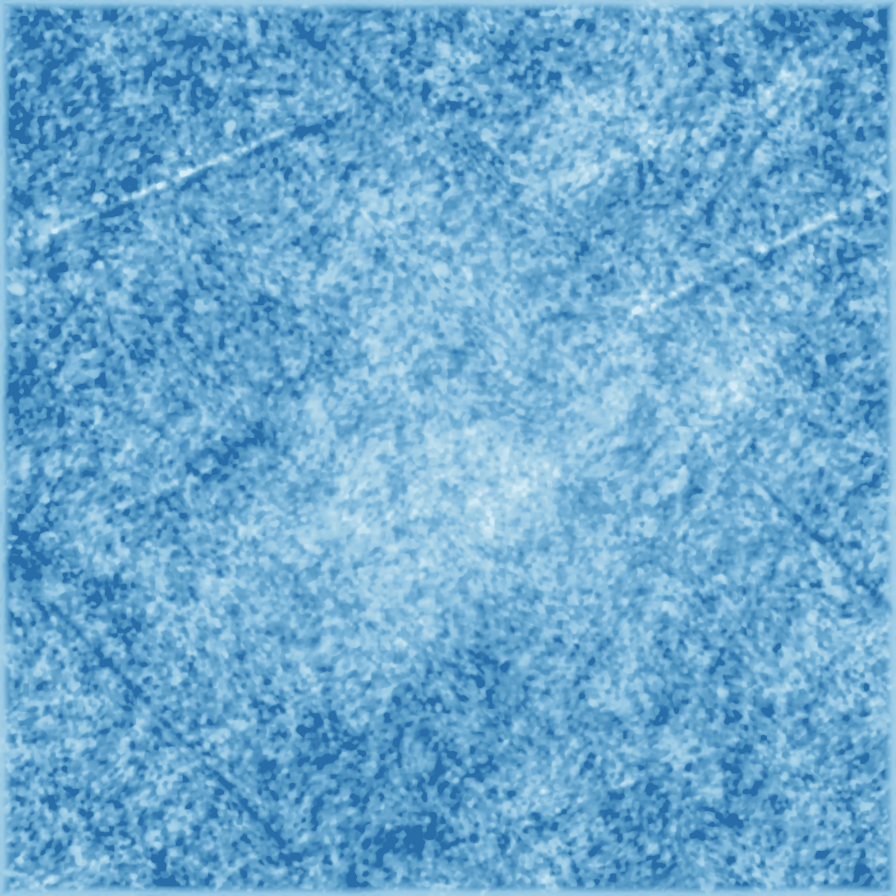
Reproduce this texture procedurally as a Shadertoy shader.

```glsl
// Scratched blue ice: cloudy depth, crystalline grain, skate marks and a frosted rim.

const float GOLDEN = 2.39996;

vec3 hash3(vec2 p) {
    vec3 q = fract(p.xyx * vec3(0.1031, 0.1030, 0.0973));
    q += dot(q, q.yxz + 33.33);
    return fract((q.xxy + q.yzz) * q.zyx);
}

vec2 rotate(vec2 p, float angle) {
    float c = cos(angle), s = sin(angle);
    return vec2(c * p.x + s * p.y, c * p.y - s * p.x);
}

// Smooth cellular noise in -1..1: every jittered cell blends its own value.
float cells(vec2 p) {
    vec2 base = floor(p), local = p - base;
    float total = 0.0, weights = 0.0;
    for (int y = -1; y <= 1; y++)
    for (int x = -1; x <= 1; x++) {
        vec2 cell = vec2(x, y);
        vec3 seed = hash3(base + cell + 71.0);
        vec2 d = cell + 0.1 + 0.8 * seed.xy - local;
        float w = exp(-4.5 * dot(d, d));
        total += w * (2.0 * seed.z - 1.0);
        weights += w;
    }
    return total / weights;
}

// Layered sines bend the cells so that they lose their regular outline.
vec2 warp(vec2 p, float amount) {
    return p + amount * (sin(p.yx * vec2(17.0, 21.0) + 1.3)
                       + 0.5 * sin(p.yx * vec2(43.0, 37.0) + p * 29.0));
}

// Tapered straight mark with a soft profile.
float scratch(vec2 p, vec2 centre, float angle, float halfLength, float width) {
    vec2 q = rotate(p - centre, angle);
    float taper = 1.0 - smoothstep(0.65 * halfLength, halfLength, abs(q.x));
    return taper * exp(-q.y * q.y / (width * width));
}

vec2 ring(float angle, float radius) {
    return 0.5 + radius * vec2(cos(angle), sin(angle));
}

float clouds(vec2 p) {
    vec2 q = warp(p, 0.018);
    float body = 0.7 * cells(q * 3.5) + 0.65 * cells(q * 8.0 + 5.0)
               + 0.55 * cells(q * 19.0 + 9.0) + 0.42 * cells(q * 36.0);
    float steep = cells(rotate(q, 0.95) * vec2(4.0, 20.0) + 3.0);
    float shallow = cells(rotate(q, 0.42) * vec2(4.0, 17.0) + 13.0);
    return body + 0.6 * steep + 0.45 * shallow;
}

float grain(vec2 p) {
    vec2 q = warp(p, 0.004);
    return 0.6 * cells(q * 64.0) + 1.2 * cells(q * 115.0 + 7.0)
         + 1.3 * cells(q * 185.0 + 19.0);
}

float marks(vec2 p, float roughness) {
    float tone = 0.0;
    // Deep dark cuts around the middle
    for (int i = 0; i < 3; i++) {
        float k = float(i);
        tone -= 1.8 * scratch(p, ring(2.1 * k - 2.36, 0.44), -0.8 + 0.03 * k,
                              0.24 - 0.065 * k, 0.005);
    }
    for (int i = 0; i < 2; i++) {
        float k = float(i);
        tone -= 1.4 * scratch(p, ring(0.77 + 2.1 * k, 0.46), 0.92, 0.15 - 0.04 * k, 0.0036);
    }
    // Bright cuts with a shaded lower lip
    for (int i = 0; i < 4; i++) {
        float k = float(i);
        vec2 centre = ring(2.31 - 1.75 * k, 0.42);
        float angle = 0.41 + 0.05 * sin(2.0 * k);
        float power = 1.0 - 0.17 * k;
        tone += 1.9 * power * scratch(p, centre, angle, 0.23, 0.0036);
        tone -= 1.0 * power * scratch(p, centre - vec2(0.0, 0.01), angle, 0.2, 0.006);
    }
    // Faint hairlines and powdery bands
    for (int i = 0; i < 20; i++) {
        float k = float(i);
        vec3 a = hash3(vec2(k, 4.0)), b = hash3(vec2(k, 23.0));
        float angle = mix(0.42, 1.02, step(0.45, a.z)) + 0.16 * (b.x - 0.5);
        float band = step(11.0, k);
        float width = mix(0.003, 0.008 + 0.01 * b.z, band);
        float power = mix(b.y > 0.3 ? 0.9 : -0.8, 0.8, band);
        tone += power * scratch(p, a.xy, angle, 0.09 + 0.14 * b.z, width);
    }
    return tone * (0.9 + 0.2 * roughness);
}

// Small trapped bubbles, mostly in the upper half
float bubbles(vec2 p) {
    float mask = 0.0;
    for (int i = 0; i < 6; i++) {
        float k = float(i);
        vec3 seed = hash3(vec2(k, 51.0));
        vec2 centre = vec2(fract(0.11 + 0.382 * k), 0.62 + 0.33 * seed.y);
        vec2 d = rotate(p - centre, k * GOLDEN) * vec2(1.0, 1.35);
        float radius = 0.008 + 0.004 * seed.z;
        mask += 1.0 - smoothstep(0.45 * radius, 1.2 * radius, length(d));
    }
    return min(mask, 1.0);
}

// Ice colours from deep to frosted; tone is centred on zero.
vec3 iceColour(float tone) {
    vec3 ramp[7] = vec3[7](
        vec3(0.16, 0.43, 0.66), vec3(0.28, 0.56, 0.75), vec3(0.37, 0.63, 0.79),
        vec3(0.45, 0.69, 0.84), vec3(0.55, 0.76, 0.88), vec3(0.67, 0.83, 0.91),
        vec3(0.82, 0.92, 0.96));
    float level = 2.8 + 1.35 * tone;
    level -= 0.45 * max(level - 4.3, 0.0);
    level = clamp(level, 0.0, 5.99);
    int i = int(level);
    return mix(ramp[i], ramp[i + 1], fract(level));
}

void mainImage(out vec4 fragColor, in vec2 fragCoord) {
    vec2 p = fragCoord / iResolution.xy;
    float crystal = grain(p);
    vec2 offset = p - vec2(0.53, 0.45);
    float haze = exp(-6.0 * dot(offset, offset));

    float tone = 0.85 * (haze - 0.43) + clouds(p) * (1.0 - 0.3 * haze);
    tone += crystal * (1.15 - 0.35 * haze) - 0.12;
    tone += marks(p, crystal);
    tone = mix(tone, 2.7, 0.85 * bubbles(p + 0.0012 * crystal));

    // Frosted rim
    vec2 inset = min(p, 1.0 - p);
    float edge = min(inset.x, inset.y) + 0.002 * crystal;
    tone = mix(tone, 2.0, 0.8 * (1.0 - smoothstep(0.0, 0.012, edge)));

    fragColor = vec4(iceColour(tone), 1.0);
}
```
